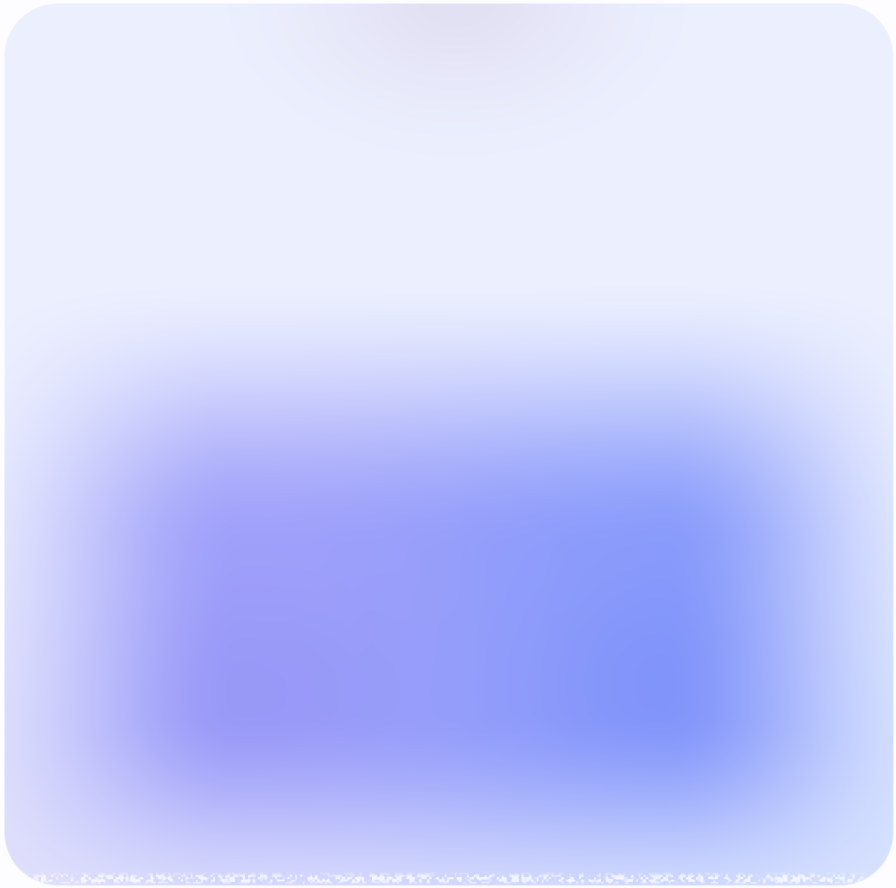
Write a Shadertoy shader that draws this background.

```glsl
// A pale rounded panel with a wide, blurred periwinkle block in its lower half.
// Soft products of smoothsteps shape the block, gaussians tint it, and
// hashed grains form a thin frosted strip along the bottom edge.

#define CORNER_RADIUS 0.060
#define GLOW_LEFT vec2(-0.07, 0.27)
#define GLOW_RIGHT vec2(0.74, 1.07)
#define GLOW_BOTTOM vec2(-0.06, 0.20)
#define GLOW_TOP vec2(0.38, 0.70)
#define PANEL_COLOR vec3(0.925, 0.940, 0.998)
#define VIOLET vec3(0.625, 0.630, 0.980)
#define BLUE vec3(0.540, 0.610, 0.985)
#define TOP_SHADE vec3(0.885, 0.880, 0.955)
#define FROST_GRAINS 360.0

float hash(vec2 p) {
    return fract(sin(dot(p, vec2(127.1, 311.7))) * 43758.5453);
}

float roundedBox(vec2 p, vec2 halfSize, float radius) {
    vec2 d = abs(p) - halfSize + radius;
    return length(max(d, 0.0)) + min(max(d.x, d.y), 0.0) - radius;
}

float spot(vec2 p, vec2 center, vec2 spread) {
    vec2 d = (p - center) / spread;
    return exp(-dot(d, d));
}

// Smoothly interpolated noise for the frost
float noise(vec2 p) {
    vec2 cell = floor(p), f = fract(p);
    f = f * f * (3.0 - 2.0 * f);
    float low = mix(hash(cell), hash(cell + vec2(1.0, 0.0)), f.x);
    float high = mix(hash(cell + vec2(0.0, 1.0)), hash(cell + 1.0), f.x);
    return mix(low, high, f.y);
}

// Opacity of the blurred block
float blockMask(vec2 uv) {
    float across = smoothstep(GLOW_LEFT.x, GLOW_LEFT.y, uv.x)
                 * (1.0 - smoothstep(GLOW_RIGHT.x, GLOW_RIGHT.y, uv.x));
    float upward = smoothstep(GLOW_BOTTOM.x, GLOW_BOTTOM.y, uv.y)
                 * (1.0 - smoothstep(GLOW_TOP.x, GLOW_TOP.y, uv.y));
    return across * upward;
}

vec3 blockColor(vec2 uv) {
    vec3 color = mix(VIOLET, BLUE, smoothstep(0.28, 0.76, uv.x));
    color -= vec3(0.035, 0.030, 0.005) * spot(uv, vec2(0.74, 0.23), vec2(0.14, 0.12));
    color -= vec3(0.030, 0.035, 0.010) * spot(uv, vec2(0.27, 0.22), vec2(0.16, 0.12));
    return color;
}

// Speckles clustered around a thin horizontal line
float frost(vec2 uv) {
    float band = smoothstep(0.003, 0.008, uv.y)
               * (1.0 - smoothstep(0.012, 0.019, uv.y));
    float span = smoothstep(0.02, 0.05, uv.x)
               * (1.0 - smoothstep(0.95, 0.98, uv.x));
    return band * span * smoothstep(0.35, 0.75, noise(uv * FROST_GRAINS));
}

void mainImage(out vec4 fragColor, in vec2 fragCoord) {
    vec2 uv = fragCoord / iResolution.xy;
    float aspect = iResolution.x / iResolution.y;
    float pixel = 1.0 / iResolution.y;

    // Panel with a faint shade at the top and cooler tone near the floor
    vec3 panel = mix(PANEL_COLOR, TOP_SHADE,
                     spot(uv, vec2(0.51, 1.0), vec2(0.16, 0.11)));
    float lower = 1.0 - smoothstep(0.05, 0.60, uv.y);
    vec3 sideTint = mix(vec3(0.885, 0.885, 0.990), vec3(0.850, 0.895, 1.0), uv.x);
    panel = mix(panel, sideTint, lower);

    // Block and frosted strip
    panel = mix(panel, blockColor(uv), blockMask(uv));
    panel = mix(panel, vec3(0.985, 0.988, 1.0), 0.8 * frost(uv));

    // Rounded outline over white
    vec2 p = (uv - vec2(0.501, 0.4995)) * vec2(aspect, 1.0);
    float edge = roundedBox(p, vec2(0.496 * aspect, 0.4965), CORNER_RADIUS);
    float coverage = 1.0 - smoothstep(-pixel, pixel, edge);
    fragColor = vec4(mix(vec3(0.992, 0.992, 1.0), panel, coverage), 1.0);
}
```
